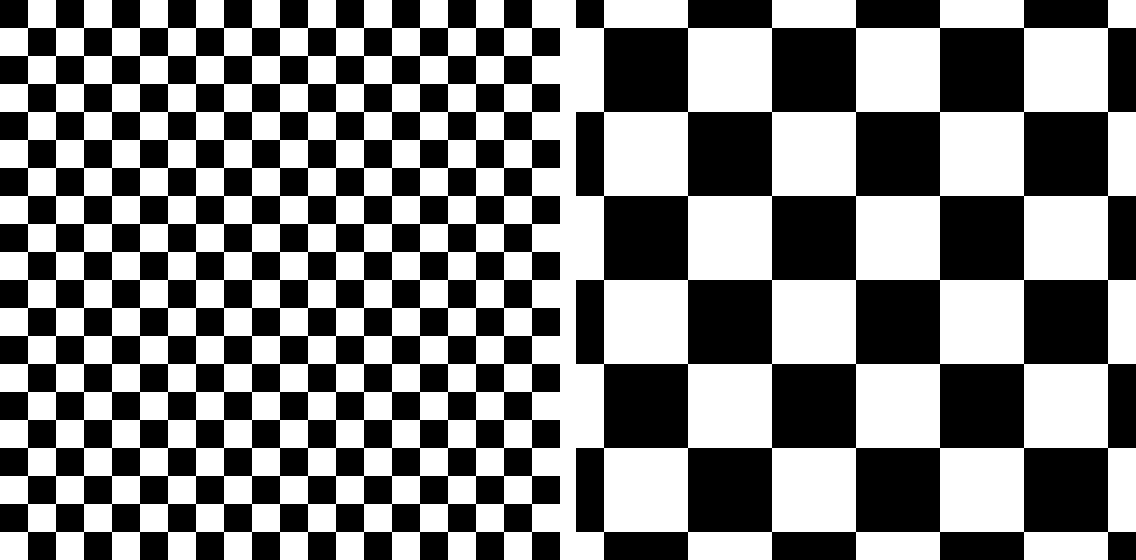
Left, the full canvas; right, a detail of the centre.
Reproduce this pattern procedurally as a Shadertoy shader.

```glsl
// Black and white checkerboard of 20 by 20 squares that tiles seamlessly.

// Square wave of period 2, from -1 to 1, averaged over one pixel.
vec2 smoothSquareWave(vec2 p, vec2 pixelSize) {
    vec2 edgeDistance = 0.5 - abs(mod(p + 0.5, 2.0) - 1.0);
    return clamp(2.0 * edgeDistance / pixelSize, -1.0, 1.0);
}

void mainImage(out vec4 fragColor, in vec2 fragCoord) {
    // Canvas position and pixel size, in squares
    vec2 squares = vec2(20.0);
    vec2 p = fragCoord / iResolution.xy * squares;
    vec2 wave = smoothSquareWave(p, squares / iResolution.xy);

    // Equal signs give white, opposite signs give black
    float white = 0.5 + 0.5 * wave.x * wave.y;
    fragColor = vec4(vec3(white), 1.0);
}
```
